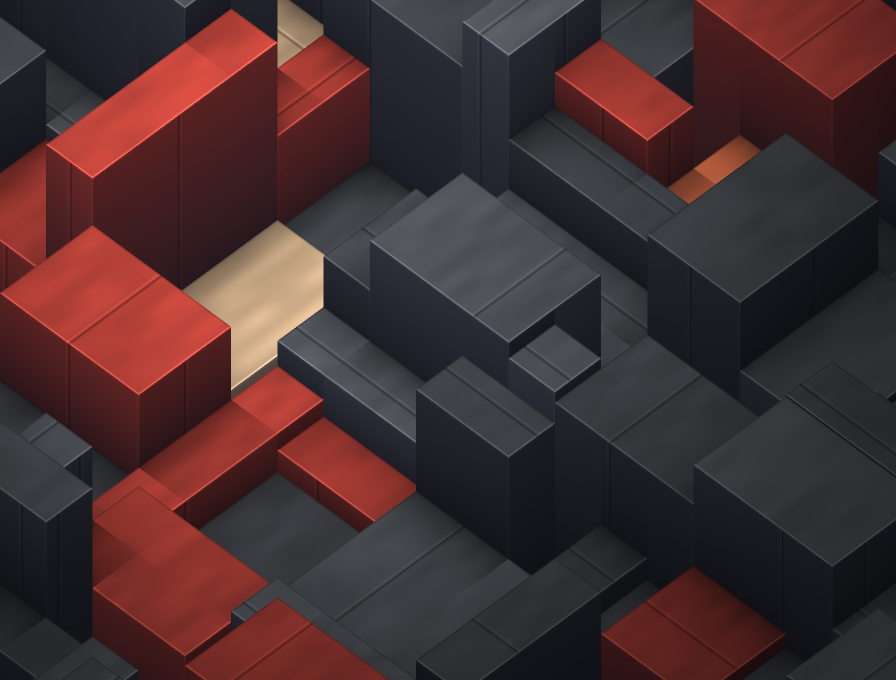
A WebGL 1 fragment shader for this background:

```glsl
precision highp float;
// Isometric field of interlocking boxes in charcoal, red, orange and sand.
// Strips of ground are split at random into rectangles, each raised to its own
// height, then every view ray walks the cell grid until it meets a top or side.
uniform vec2 u_resolution;

const vec2 ISO = vec2(0.068, 0.050);   // half width and half depth of a cell
const float CEILING = 0.40;            // greatest box height

float hash(vec2 p) {
  vec3 q = fract(p.xyx * vec3(0.1031, 0.1030, 0.0973));
  q += dot(q, q.yzx + 33.33);
  return fract((q.x + q.y) * q.z);
}

float noise(vec2 p) {
  vec2 i = floor(p), f = fract(p);
  f *= f * (3.0 - 2.0 * f);
  return mix(mix(hash(i), hash(i + vec2(1, 0)), f.x),
             mix(hash(i + vec2(0, 1)), hash(i + vec2(1, 1)), f.x), f.y);
}

// Finds the rectangle that owns a cell and returns its height
float boxAt(vec2 cell, out vec2 lo, out vec2 size) {
  float row = floor(cell.y / 4.0);
  float shift = floor(6.0 * hash(vec2(row, 7.0)));
  lo = vec2(floor((cell.x + shift) / 6.0) * 6.0 - shift, row * 4.0);
  size = vec2(6.0, 4.0);
  for (int i = 0; i < 3; i++) {
    vec2 seed = lo * 3.0 + size + float(i) * 17.0;
    if (size.x * size.y < 7.0 && hash(seed + 5.0) < 0.4) break;
    vec2 axis = size.x * (0.6 + hash(seed + 11.0)) > size.y ? vec2(1, 0) : vec2(0, 1);
    float len = dot(size, axis);
    if (len < 2.0) continue;
    float cut = floor(1.0 + hash(seed) * (len - 1.0));
    if (dot(cell - lo, axis) < cut) {
      size = mix(size, vec2(cut), axis);
    } else {
      lo += axis * cut;
      size -= axis * cut;
    }
  }
  return CEILING * (0.02 + 0.96 * hash(lo + 91.0));
}

float heightAt(vec2 p) {
  vec2 lo, size;
  return boxAt(floor(p), lo, size);
}

float blob(vec2 p, vec2 centre, float radius) {
  vec2 d = (p - centre) / radius;
  return exp(-dot(d, d));
}

// Paint of a box, chosen by where it sits on the canvas
vec3 paint(vec2 lo, vec2 size, float height) {
  vec2 c = lo + 0.5 * size;
  vec2 s = vec2(c.x - c.y, c.x + c.y) * ISO + vec2(0.0, height);
  float warmth = blob(s, vec2(0.32, 0.68), 0.36) + blob(s, vec2(1.13, 0.88), 0.20)
               + 0.85 * blob(s, vec2(0.25, 0.12), 0.28) + 0.85 * blob(s, vec2(1.02, 0.15), 0.15);
  float pick = hash(lo + 43.0);
  if (warmth + 0.6 * (hash(lo + 23.0) - 0.5) < 0.5)
    return vec3(0.29, 0.305, 0.315) * (0.85 + 0.3 * pick);
  if (s.y > 0.42 && pick < 0.17) return vec3(0.80, 0.67, 0.52);
  if (s.y > 0.42 && pick < 0.48) return vec3(0.92, 0.46, 0.29);
  return vec3(0.70, 0.245, 0.20) * (0.9 + 0.2 * pick);
}

// Darkening beside a taller neighbour
float contact(float rise, float dist) {
  return 1.0 - 0.5 * clamp(rise * 9.0, 0.0, 1.0) * exp(-1.9 * dist);
}

// Fine groove with a lit lip
float groove(float d) {
  return 1.0 - 0.30 * smoothstep(0.04, 0.0, abs(d)) + 0.16 * smoothstep(0.04, 0.0, abs(d - 0.05));
}

vec3 scene(vec2 p) {
  vec2 start = 0.5 * (vec2(p.x, -p.x) / ISO.x + (p.y - CEILING) / ISO.y);
  vec2 cell = floor(start), lo, size, face = vec2(0.0);
  float t = 0.0, height = 0.0, z = CEILING;
  bool top = false;

  // Walk from cell to cell, away from the viewer and downwards
  for (int i = 0; i < 14; i++) {
    height = boxAt(cell, lo, size);
    z = CEILING - 2.0 * ISO.y * t;
    if (z <= height) break;
    vec2 edge = cell + 1.0 - start;
    float exitT = min(edge.x, edge.y), topT = (CEILING - height) / (2.0 * ISO.y);
    if (topT < exitT) { t = topT; top = true; break; }
    face = edge.x < edge.y ? vec2(1, 0) : vec2(0, 1);
    cell += face;
    t = exitT;
  }

  vec2 pos = start + t, local = pos - lo, rest = size - local;
  vec3 base = paint(lo, size, height), colour = base;
  float light = mix(0.5, 1.12, smoothstep(1.05, 0.1, distance(p, vec2(0.48, 0.76))));
  float chance = hash(lo + 61.0), place = 0.25 + 0.5 * hash(lo + 71.0);

  if (top) {
    float left = heightAt(vec2(lo.x - 0.5, pos.y)) - height;
    float right = heightAt(vec2(pos.x, lo.y - 0.5)) - height;
    colour *= contact(heightAt(vec2(lo.x + size.x + 0.5, pos.y)) - height, rest.x)
            * contact(heightAt(vec2(pos.x, lo.y + size.y + 0.5)) - height, rest.y)
            * contact(left, local.x) * contact(right, local.y);
    vec2 seam = local - place * size;
    if (chance < 0.6) colour *= groove(chance < 0.3 ? seam.x : seam.y);
    // Bright rims on the front edges, thin shade on the back ones
    float rim = max(smoothstep(0.045, 0.0, local.x) * step(left, 0.0),
                    smoothstep(0.045, 0.0, local.y) * step(right, 0.0));
    colour *= 1.0 - 0.25 * smoothstep(0.04, 0.0, min(rest.x, rest.y));
    colour += rim * (0.35 * base + 0.06);
    colour *= 0.92 + 0.16 * noise(pos * vec2(1.5, 4.0));
  } else {
    float along = dot(local, face.yx), depth = height - z;
    float below = z - heightAt(pos - 0.5 * face);
    colour *= mix(0.44, 0.56, face.x) * vec3(0.95, 0.95, 1.08);
    if (chance > 0.45) colour *= groove(along - place * dot(size, face.yx));
    colour *= 1.0 - 0.35 * exp(-22.0 * max(below, 0.0));
    colour += base * (0.16 * smoothstep(0.004, 0.0, depth) + 0.10 * smoothstep(0.04, 0.0, along));
    colour = mix(vec3(0.07, 0.075, 0.10), colour, exp(-3.6 * depth));
  }
  return colour * light + vec3(0.012, 0.012, 0.02);
}

void main() {
  // Four rays per pixel smooth the edges
  vec3 sum = vec3(0.0);
  for (int i = 0; i < 4; i++) {
    float k = float(i);
    vec2 offset = vec2(mod(k, 2.0), floor(k / 2.0)) * 0.5 - 0.25;
    sum += scene((gl_FragCoord.xy + offset) / u_resolution.y);
  }
  gl_FragColor = vec4(0.25 * sum, 1.0);
}
```
